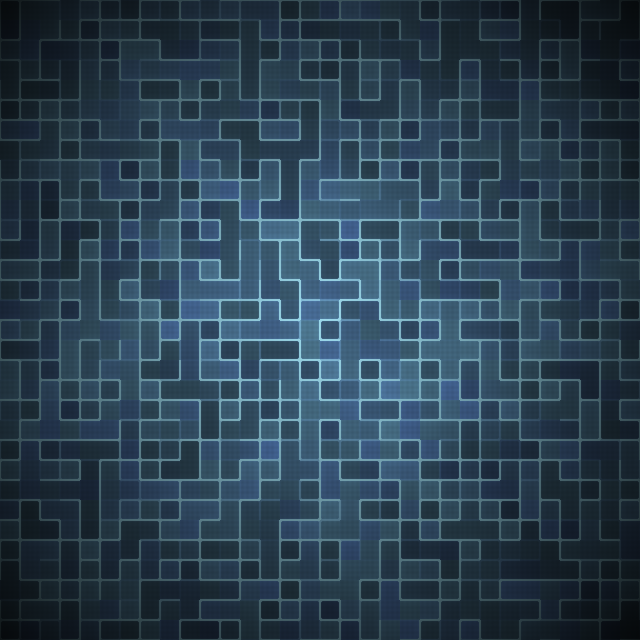
A Shadertoy shader for this background:

```glsl
float hash(vec2 cell) {
    return fract(sin(dot(cell, vec2(127.1, 311.7))) * 43758.5);
}

// Neighbouring tiles of similar height merge: their seam fades out
float seamStrength(vec2 cell, vec2 side) {
    return smoothstep(0.03, 0.32, abs(hash(cell) - hash(cell + side)));
}

// Broad, soft drift of tone across the wall
float cloud(vec2 p) {
    return 0.5 * sin(p.x * 11.0 + 2.0 * sin(p.y * 7.0))
         + 0.3 * sin(p.y * 17.0 - p.x * 9.0 + 1.5)
         + 0.2 * sin(p.x * 31.0 + p.y * 23.0);
}

void mainImage(out vec4 fragColor, in vec2 fragCoord) {
    vec2 uv = fragCoord / iResolution.xy;
    vec2 grid = uv * 32.0;
    float aa = 32.0 / min(iResolution.x, iResolution.y);
    vec2 cell = floor(grid);
    vec2 local = fract(grid) - 0.5;
    vec2 side = vec2(local.x < 0.0 ? -1.0 : 1.0, local.y < 0.0 ? -1.0 : 1.0);
    vec2 edgeDist = 0.5 - abs(local);

    // Seams, joined by rounded corners
    vec2 strength = vec2(seamStrength(cell, vec2(side.x, 0.0)),
                         seamStrength(cell, vec2(0.0, side.y)));
    vec2 seam = strength * (1.0 - smoothstep(vec2(0.025), vec2(0.035 + aa), edgeDist));
    vec2 q = max(0.17 - edgeDist, 0.0);
    float cornerDist = 0.17 - length(q);
    float corner = 1.0 - smoothstep(0.025, 0.035 + aa, cornerDist);
    float line = max(max(seam.x, seam.y), corner * min(strength.x, strength.y));
    vec2 halo = strength * exp(-edgeDist * 9.0);

    // Tile faces: varied tone and hue, darker towards the middle
    float height = hash(cell);
    float blueness = hash(cell + 71.3);
    vec3 face = mix(vec3(0.31, 0.48, 0.58), vec3(0.29, 0.43, 0.64), blueness * blueness);
    face *= 0.70 + 0.40 * height + 0.10 * cloud(uv);
    face *= 0.94 + 0.22 * max(halo.x, halo.y);
    face *= 1.0 + 0.025 * (cos(local.x * 25.0) + cos(local.y * 25.0));

    // Weak seams are blue, strong ones pale cyan
    vec3 seamColor = mix(vec3(0.30, 0.48, 0.74), vec3(0.64, 0.89, 0.95), line);
    vec3 color = mix(face, seamColor, 0.88 * line);

    // Central light falling off to dark corners
    float radius = length(uv - 0.5);
    float light = 1.08 - 1.38 * sqrt(radius * radius + 0.003);
    color *= max(light, 0.03);

    fragColor = vec4(clamp(color, 0.0, 1.0), 1.0);
}
```
